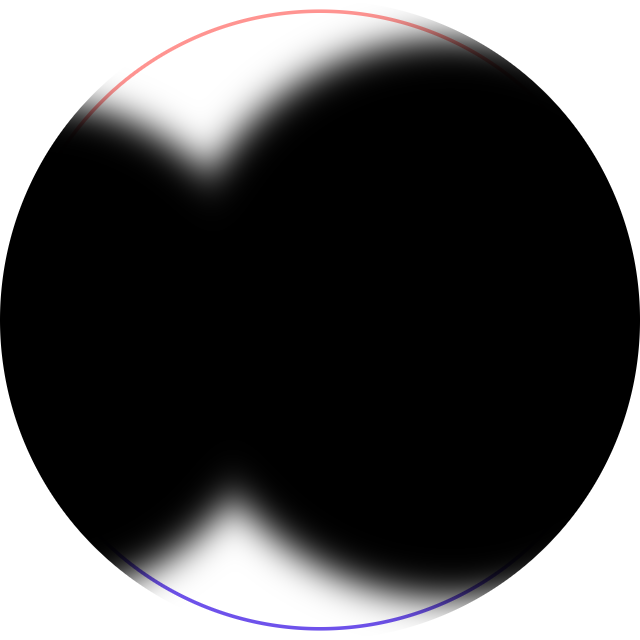
Reproduce this background procedurally as a WebGL 2 fragment shader.

```glsl
#version 300 es
precision highp float;
// A white disc with a thin red-to-violet ring, shaded by two soft black blobs.

#define DISC_RADIUS 0.5
#define RING_RADIUS 0.4825
#define RING_WIDTH 0.0056
#define BLUR 0.027
#define RIGHT_BLOB vec3(0.704, 0.502, 0.437)
#define LEFT_BLOB vec3(0.051, 0.454, 0.387)
#define RING_TOP vec3(1.0, 0.58, 0.57)
#define RING_BOTTOM vec3(0.43, 0.32, 0.92)

uniform vec2 u_resolution;
out vec4 fragColor;

// Signed distance to a circle given as (center, radius).
float circleDistance(vec2 p, vec3 circle) {
    return length(p - circle.xy) - circle.z;
}

// Light left outside a Gaussian-blurred edge (tanh form of the normal CDF).
float softLight(float dist) {
    float x = clamp(dist / BLUR, -4.0, 4.0);
    return 0.5 + 0.5 * tanh(0.798 * x * (1.0 + 0.0447 * x * x));
}

// Antialiased coverage of a shape from its signed distance.
float coverage(float dist, float pixel) {
    return clamp(0.5 - dist / pixel, 0.0, 1.0);
}

void main() {
    float side = min(u_resolution.x, u_resolution.y);
    vec2 p = (gl_FragCoord.xy - 0.5 * u_resolution) / side + 0.5;
    float pixel = 1.0 / side;
    float radius = length(p - 0.5);

    // Ring on white, tinted from bottom to top
    float ring = coverage(abs(radius - RING_RADIUS) - 0.5 * RING_WIDTH, pixel);
    vec3 ringColor = mix(RING_BOTTOM, RING_TOP, smoothstep(0.1, 0.9, p.y));
    vec3 color = mix(vec3(1.0), ringColor, ring);

    // Blurred black blobs over the ring
    color *= softLight(circleDistance(p, RIGHT_BLOB));
    color *= softLight(circleDistance(p, LEFT_BLOB));

    // Clip to the disc on a white ground
    float disc = coverage(radius - DISC_RADIUS, pixel);
    fragColor = vec4(mix(vec3(1.0), color, disc), 1.0);
}
```
